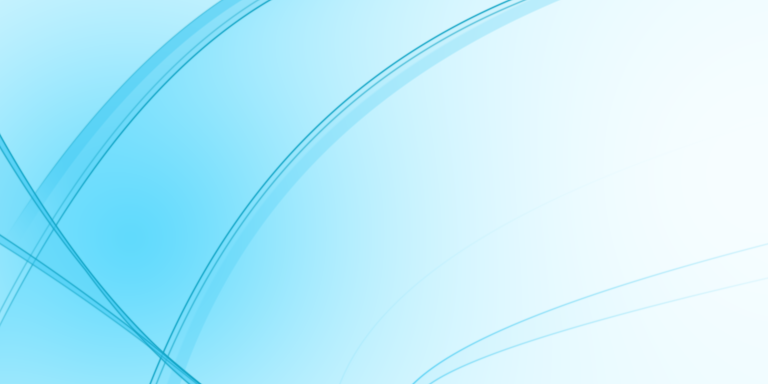
This background is drawn by a Shadertoy shader. Its source:

```glsl
// Pale cyan backdrop with sweeping translucent ribbons and fine curved lines.

const vec3 PALE = vec3(0.94, 0.988, 1.0);
const vec3 DEEP = vec3(0.38, 0.855, 0.99);
const vec3 RIBBON = vec3(0.25, 0.79, 0.95);
const vec3 INK = vec3(0.06, 0.64, 0.77);
const vec3 GLOW = vec3(0.975, 0.995, 1.0);
const vec2 DEEP_CENTER = vec2(0.34, 0.38);
const float DEEP_RADIUS = 0.63;
const float DEEP_FALLOFF = 1.5;
const vec2 GLOW_CENTER = vec2(1.95, 0.55);
const float GLOW_RADIUS = 0.5;
const float LINE_WIDTH = 0.0026;
const int SOLVER_STEPS = 9;

// Signed distance to a quadratic Bezier (x, positive on its left) and parameter (y).
vec2 curve(vec2 p, vec2 a, vec2 b, vec2 c) {
    float t = 0.5;
    vec2 offset, tangent;
    for (int i = 0; i <= SOLVER_STEPS; i++) {
        offset = p - mix(mix(a, b, t), mix(b, c, t), t);
        tangent = 2.0 * mix(b - a, c - b, t);
        if (i < SOLVER_STEPS)
            t = clamp(t + 0.7 * dot(offset, tangent) / dot(tangent, tangent), 0.0, 1.0);
    }
    float side = tangent.x * offset.y - tangent.y * offset.x;
    return vec2(side / length(tangent), t);
}

// Thin line that keeps a minimum width of about one pixel.
float stroke(float d) {
    float w = max(LINE_WIDTH, 0.6 / iResolution.y);
    return exp(-d * d / (w * w));
}

// One on the positive side of a smoothed edge.
float edge(float d, float softness) {
    float w = max(softness, 0.75 / iResolution.y);
    return smoothstep(-w, w, d);
}

void mainImage(out vec4 fragColor, in vec2 fragCoord) {
    vec2 p = fragCoord / iResolution.xy * vec2(2.0, 1.0);

    // Radial wash, with a light glow on the right
    float depth = exp(-pow(length(p - DEEP_CENTER) / DEEP_RADIUS, DEEP_FALLOFF));
    vec3 color = mix(PALE, DEEP, depth);
    vec2 toGlow = (p - GLOW_CENTER) / GLOW_RADIUS;
    color = mix(color, GLOW, 0.8 * exp(-dot(toGlow, toGlow)));

    // Upper left ribbon
    vec2 outer = curve(p, vec2(0.0, 0.359), vec2(0.273, 0.794), vec2(0.578, 1.0));
    vec2 middle = curve(p, vec2(0.0, 0.284), vec2(0.284, 0.784), vec2(0.630, 1.0));
    vec2 inner = curve(p, vec2(0.0, 0.154), vec2(0.315, 0.772), vec2(0.703, 1.0));
    float fadeIn = smoothstep(0.0, 0.3, outer.y);
    float insideOuter = edge(-outer.x, 0.002);
    color = mix(color, DEEP, 0.35 * edge(-inner.x, 0.002) * exp(-abs(inner.x) * 6.0));
    color = mix(color, RIBBON, 0.38 * fadeIn * insideOuter * edge(inner.x, 0.002));
    color = mix(color, RIBBON, 0.42 * fadeIn * insideOuter * edge(middle.x, 0.003));
    color = mix(color, INK, 0.30 * fadeIn * stroke(outer.x));
    color = mix(color, INK, 0.80 * smoothstep(-0.4, 0.5, inner.y) * stroke(inner.x));
    color = mix(color, INK, 0.35 * stroke(inner.x - 0.016));

    // Central ribbon: a crisp pair of lines and a soft inner border
    vec2 crest = curve(p, vec2(0.391, 0.0), vec2(0.677, 0.724), vec2(1.328, 1.0));
    vec2 border = curve(p, vec2(0.469, 0.0), vec2(0.703, 0.682), vec2(1.458, 1.0));
    float insideCrest = edge(-crest.x, 0.002);
    float insideBorder = edge(border.x, 0.003);
    color = mix(color, RIBBON, 0.10 * insideCrest * insideBorder);
    color = mix(color, RIBBON, 0.17 * insideBorder * edge(0.032 - border.x, 0.004));
    color = mix(color, INK, 0.80 * stroke(crest.x));
    color = mix(color, INK, 0.50 * stroke(crest.x + 0.015));

    // Lower left blades that cross the ribbons
    vec2 blade = curve(p, vec2(0.0, 0.648), vec2(0.245, 0.212), vec2(0.521, 0.0));
    vec2 lower = curve(p, vec2(0.0, 0.388), vec2(0.272, 0.210), vec2(0.521, 0.0));
    float bladeWidth = 0.006 + 0.022 * abs(blade.y - 0.45);
    float lowerWidth = 0.005 + 0.014 * (1.0 - lower.y);
    float betweenBlades = edge(-blade.x, 0.002) * edge(lower.x, 0.002);
    color = mix(color, RIBBON, 0.22 * betweenBlades);
    color = mix(color, RIBBON, 0.6 * edge(-blade.x, 0.002) * edge(blade.x + bladeWidth, 0.002));
    color = mix(color, RIBBON, 0.5 * edge(-lower.x, 0.002) * edge(lower.x + lowerWidth, 0.002));
    color = mix(color, INK, 0.80 * stroke(blade.x));
    color = mix(color, INK, 0.65 * stroke(blade.x + bladeWidth));
    color = mix(color, INK, 0.65 * stroke(lower.x));
    color = mix(color, INK, 0.45 * stroke(lower.x + lowerWidth));

    // Lower right wisps, fading to the right
    vec2 wisp = curve(p, vec2(1.076, 0.0), vec2(1.250, 0.172), vec2(2.0, 0.365));
    vec2 echo = curve(p, vec2(1.120, 0.0), vec2(1.276, 0.109), vec2(2.0, 0.276));
    vec2 veil = curve(p, vec2(0.885, 0.0), vec2(1.042, 0.401), vec2(2.0, 0.688));
    color = mix(color, RIBBON, 0.06 * edge(-wisp.x, 0.002) * edge(echo.x, 0.002) * (1.0 - wisp.y));
    color = mix(color, RIBBON, mix(0.65, 0.15, wisp.y) * stroke(wisp.x));
    color = mix(color, RIBBON, mix(0.50, 0.08, echo.y) * stroke(echo.x));
    color = mix(color, RIBBON, 0.10 * (1.0 - veil.y) * stroke(veil.x));

    fragColor = vec4(color, 1.0);
}
```
